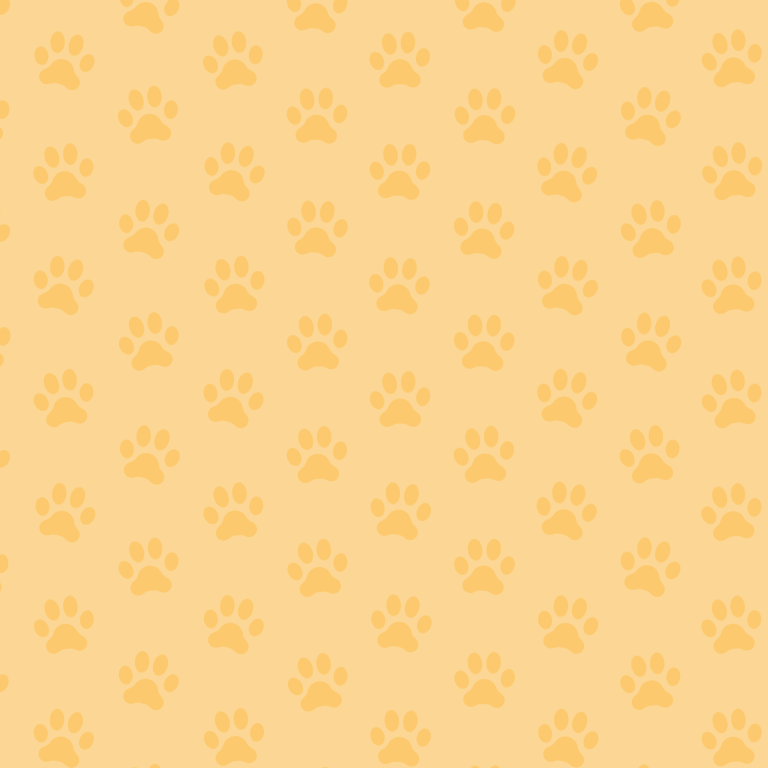
Reproduce this pattern procedurally as a three.js fragment shader.

```glsl
varying vec2 vUv;

const float PI = 3.14159265;
const vec3 CREAM = vec3(0.99, 0.84, 0.58);
const vec3 HONEY = vec3(0.99, 0.79, 0.43);
const vec2 PITCH = vec2(0.1087, 0.1471);
const vec2 FIRST_PAW = vec2(0.0835, 0.0413);
const float PAW_SIZE = 0.0391;
const float EDGE = 0.0009;

// Gradient noise
vec2 hashGradient(vec2 cell) {
  float angle = 2.0 * PI * fract(sin(dot(cell, vec2(127.1, 311.7))) * 4375.85);
  return vec2(cos(angle), sin(angle));
}

float gradientNoise(vec2 p) {
  vec2 i = floor(p);
  vec2 f = p - i;
  vec2 u = f * f * (3.0 - 2.0 * f);
  float a = dot(hashGradient(i), f);
  float b = dot(hashGradient(i + vec2(1.0, 0.0)), f - vec2(1.0, 0.0));
  float c = dot(hashGradient(i + vec2(0.0, 1.0)), f - vec2(0.0, 1.0));
  float d = dot(hashGradient(i + 1.0), f - 1.0);
  return mix(mix(a, b, u.x), mix(c, d, u.x), u.y);
}

// Shape helpers: a positive angle turns the shape counter-clockwise
vec2 turn(vec2 p, float angle) {
  float c = cos(angle);
  float s = sin(angle);
  return vec2(c * p.x + s * p.y, c * p.y - s * p.x);
}

float ellipse(vec2 p, vec2 radii) {
  return (length(p / radii) - 1.0) * min(radii.x, radii.y);
}

float smoothMin(float a, float b, float k) {
  float h = max(k - abs(a - b), 0.0) / k;
  return min(a, b) - 0.25 * h * h * k;
}

// Heel pad: a dome joined to two lower lobes
float padDistance(vec2 p) {
  float dome = length(p - vec2(0.0, -0.417)) - 0.417;
  float lobes = length(vec2(abs(p.x), p.y) - vec2(0.433, -0.69)) - 0.255;
  return smoothMin(dome, lobes, 0.2);
}

// Four toes fanning outward
float toesDistance(vec2 p) {
  vec2 q = vec2(abs(p.x), p.y);
  float inner = ellipse(turn(q - vec2(0.31, 0.53), -0.12), vec2(0.24, 0.36));
  float outer = ellipse(turn(q - vec2(0.77, 0.0), -0.3), vec2(0.23, 0.31));
  return min(inner, outer);
}

float pawDistance(vec2 p) {
  return min(toesDistance(p), padDistance(turn(p, -0.07)));
}

// Outer columns sway in step, the middle ones wander
float pawLean(float column, float row) {
  float sway = 0.18 * cos(PI * row);
  float wander = 0.45 * gradientNoise(vec2(column, row) * 0.73 + 4.3);
  if (column < 1.5) return 0.2 * wander - sway;
  if (column < 2.5 || abs(column - 7.0) < 0.5) return 0.2 * wander + sway;
  if (column > 7.5) return 0.18 + 0.2 * wander;
  if (column > 5.5) return -0.16 + 0.2 * wander;
  return wander;
}

void main() {
  // Staggered columns
  vec2 grid = (vUv - FIRST_PAW) / PITCH;
  float column = floor(grid.x + 0.5);
  float stagger = 0.5 * mod(column, 2.0);
  float row = floor(grid.y - stagger + 0.5);
  vec2 center = FIRST_PAW + PITCH * vec2(column, row + stagger);

  // Small drift from the even grid
  vec2 seed = vec2(column, row) * 0.61;
  center.x += 0.004 * sin(PI * column / 8.0);
  center += 0.004 * vec2(gradientNoise(seed + 9.2), gradientNoise(seed + 23.7));

  vec2 p = turn(vUv - center, pawLean(column, row)) / PAW_SIZE;
  float distanceToPaw = pawDistance(p) * PAW_SIZE;
  float paw = 1.0 - smoothstep(-EDGE, EDGE, distanceToPaw);
  gl_FragColor = vec4(mix(CREAM, HONEY, paw), 1.0);
}
```
